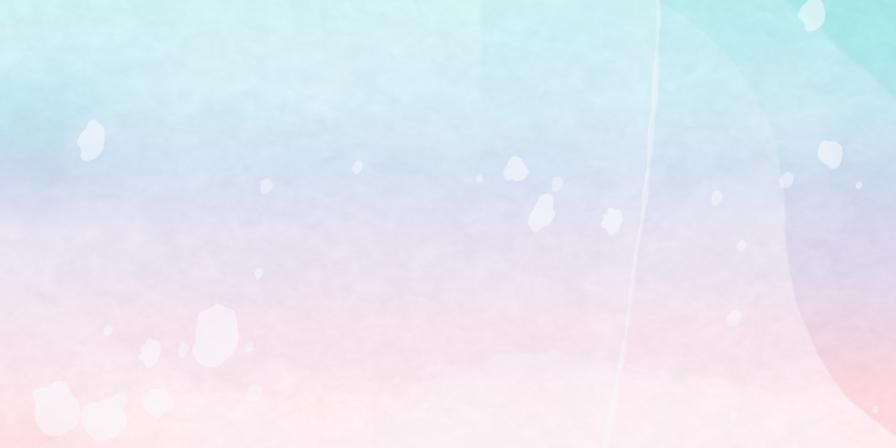
Reproduce this background procedurally as a Shadertoy shader.

```glsl
// Pastel watercolour paper: a vertical aqua-lilac-pink gradient, deepened by
// stains at the rims, lightened by ragged washes, a crease and pale splashes.
// Grain comes from stepped value noise. Units: height = 1, width = 2.

const vec3 ROSE   = vec3(0.990, 0.922, 0.940);
const vec3 PINK   = vec3(0.960, 0.890, 0.927);
const vec3 LILAC  = vec3(0.912, 0.886, 0.944);
const vec3 BLUE   = vec3(0.848, 0.892, 0.950);
const vec3 SKY    = vec3(0.838, 0.930, 0.960);
const vec3 AQUA   = vec3(0.810, 0.945, 0.955);
const vec3 PAPER  = vec3(0.975, 0.980, 0.990);
// Pigment taken away where a stain is at full strength
const vec3 STAIN_TOP    = vec3(0.130, 0.030, 0.035);
const vec3 STAIN_MIDDLE = vec3(0.055, 0.050, 0.025);
const vec3 STAIN_BOTTOM = vec3(0.000, 0.085, 0.085);
const float GRAIN = 0.035;
const float SPLASH_OPACITY = 0.58;
const float FLECK_CELL = 0.17;

// Large splashes: centre, radius, vertical stretch
const vec4 SPLASHES[] = vec4[](
    vec4(0.203, 0.685, 0.028, 1.45), vec4(1.151, 0.622, 0.026, 1.05),
    vec4(1.211, 0.526, 0.026, 1.60), vec4(1.367, 0.508, 0.021, 1.40),
    vec4(1.812, 0.969, 0.028, 1.20), vec4(1.854, 0.656, 0.029, 1.00),
    vec4(0.477, 0.247, 0.048, 1.40), vec4(0.125, 0.086, 0.053, 1.05),
    vec4(0.229, 0.062, 0.047, 1.00), vec4(0.352, 0.102, 0.030, 1.10),
    vec4(0.336, 0.214, 0.021, 1.50));

float hash(vec2 cell) {
    uvec2 q = uvec2(ivec2(cell) + 4096) * uvec2(1597u, 3571u);
    uint n = (q.x ^ q.y) * 74779u;
    n = (n ^ (n >> 15)) * 28657u;
    n ^= n >> 13;
    return float(n & 65535u) / 65535.0;
}

float noise(vec2 p) {
    vec2 i = floor(p), f = fract(p);
    f = f * f * (3.0 - 2.0 * f);
    return mix(mix(hash(i), hash(i + vec2(1, 0)), f.x),
               mix(hash(i + vec2(0, 1)), hash(i + vec2(1, 1)), f.x), f.y);
}

float fbm(vec2 p) {
    float sum = 0.0, weight = 0.5;
    for (int i = 0; i < 4; i++) {
        sum += weight * noise(p);
        p = mat2(1.6, 1.2, -1.2, 1.6) * p + 17.0;
        weight *= 0.5;
    }
    return sum / 0.9375;
}

// Noise flattened into soft-edged terraces, like dabs of dry pigment
float dabs(vec2 p) {
    p += 1.2 * vec2(noise(p * 0.8), noise(p * 0.8 + 31.0));
    float n = fbm(p) * 7.0;
    return (floor(n) + smoothstep(0.3, 0.7, fract(n))) / 7.0 - 0.45;
}

vec3 gradient(float y) {
    vec3 c = mix(ROSE, PINK, smoothstep(0.06, 0.26, y));
    c = mix(c, LILAC, smoothstep(0.24, 0.46, y));
    c = mix(c, BLUE, smoothstep(0.44, 0.64, y));
    c = mix(c, SKY, smoothstep(0.60, 0.80, y));
    return mix(c, AQUA, smoothstep(0.78, 1.02, y));
}

float stainAmount(vec2 p, float wobble, float soft) {
    float s = 0.5 - p.y;
    float curve = 1.755 + 0.07 * s + 2.0 * s * s * s + 0.02 * wobble;
    float right = smoothstep(-soft, soft, p.x - curve);
    // Pale veil below a diagonal in the upper right
    float veil = smoothstep(0.012, -0.012, p.y - 0.96 + 0.9 * (p.x - 1.8) + 0.03 * wobble)
               * smoothstep(0.54, 0.72, p.y);
    float stain = right * (0.85 - 0.55 * veil);
    // Left rim, top panels and lower left corner
    stain += 0.75 * smoothstep(0.42, 0.0, p.x + 0.2 * wobble)
           * smoothstep(0.47, 0.56, p.y + 0.05 * wobble) * smoothstep(0.95, 0.72, p.y);
    float top = smoothstep(0.60, 0.95, p.y);
    stain += top * (0.22 * smoothstep(1.065, 1.08, p.x) - 0.1 * smoothstep(0.59, 0.61, p.x));
    stain += 0.2 * top * smoothstep(1.462, 1.475, p.x);
    stain += 0.5 * smoothstep(0.2, 0.0, p.y) * smoothstep(0.55, 0.1, p.x);
    return stain + 0.3 * smoothstep(0.28, 0.0, abs(p.y - 0.62)) * (0.6 + wobble);
}

// Coverage of a ragged, slightly tilted ellipse
float splash(vec2 d, float radius, float stretch, float soft) {
    d.x -= 0.4 * (stretch - 1.0) * d.y;
    float rag = 0.45 * (noise(d / radius * 1.7 + radius * 900.0) - 0.5);
    float dist = (length(d / vec2(1.0, stretch)) / radius - 1.0 + rag) * radius;
    return smoothstep(soft, -soft, dist);
}

void mainImage(out vec4 fragColor, in vec2 fragCoord) {
    vec2 p = fragCoord / iResolution.y;
    float soft = max(0.002, 0.75 / iResolution.y);
    float wobble = fbm(p * 9.0) - 0.5;

    // Gradient with stains
    vec3 pigment = mix(STAIN_BOTTOM, STAIN_MIDDLE, smoothstep(0.05, 0.4, p.y));
    pigment = mix(pigment, STAIN_TOP, smoothstep(0.5, 0.9, p.y));
    vec3 color = gradient(p.y + 0.04 * wobble) - pigment * stainAmount(p, wobble, 2.0 * soft);

    // Dabs of grain, broad and fine
    color += GRAIN * (dabs(p * vec2(22, 34)) + 0.7 * dabs(p * vec2(55, 75) + 9.0));
    float cloud = smoothstep(0.5, 0.75, fbm(p * vec2(4, 6) + 5.0));

    // Washes rising from the lower edge
    vec2 away = p.xx - vec2(0.4, 1.3);
    vec2 hill = vec2(0.13, 0.21) - vec2(1.4, 0.56) * away * away + 0.09 * wobble - p.y;
    vec2 wash = smoothstep(vec2(-2.0 * soft), vec2(2.0 * soft), hill);
    float light = 0.12 * cloud + 0.2 * max(wash.x, wash.y);

    // Crease with a faint glow on its left
    float crease = p.x - 1.468 + 0.12 * pow(1.0 - p.y, 1.7) + 0.012 * wobble;
    float width = 0.002 + 0.007 * noise(p * vec2(20, 28));
    light += 0.35 * smoothstep(width + soft, width - soft, abs(crease));
    light += 0.12 * smoothstep(-0.16, 0.0, crease) * smoothstep(soft, -soft, crease);

    // Large splashes, then small flecks scattered over a grid
    float spots = 0.0;
    for (int i = 0; i < SPLASHES.length(); i++) {
        vec4 s = SPLASHES[i];
        spots = max(spots, splash(p - s.xy, s.z, s.w, soft));
    }
    vec2 cell = floor(p / FLECK_CELL);
    vec2 spot = (cell + 0.25 + 0.5 * vec2(hash(cell), hash(cell + 50.0))) * FLECK_CELL;
    float size = mix(0.005, 0.015, hash(cell + 90.0));
    float present = step(hash(cell + 130.0), 0.45) * step(spot.y, 0.68);
    spots = max(spots, 0.8 * present * splash(p - spot, size, 1.3, soft));

    color = mix(color, PAPER, clamp(light, 0.0, 0.6));
    color = mix(color, PAPER, SPLASH_OPACITY * spots);
    fragColor = vec4(clamp(color, 0.0, 1.0), 1.0);
}
```
